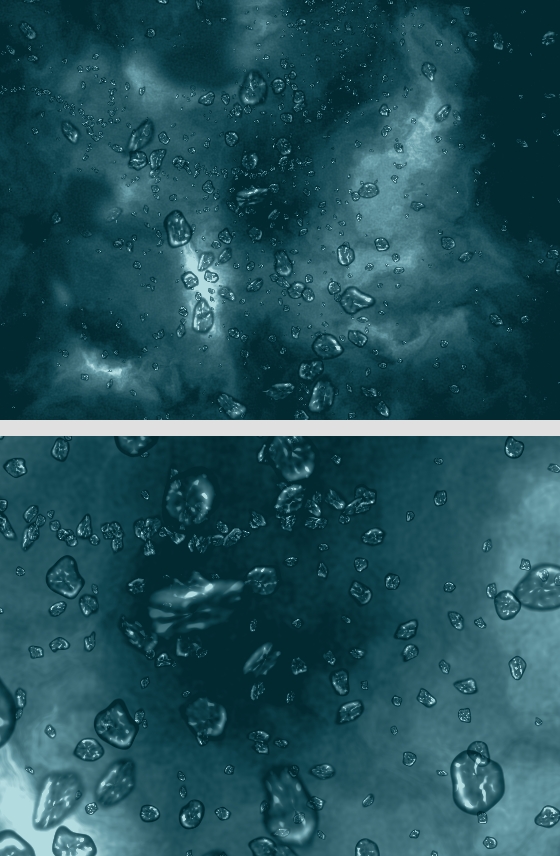
Top, the full canvas; bottom, a detail of the centre.
Write a WebGL 2 fragment shader that draws this texture.

```glsl
#version 300 es
precision highp float;
// Air bubbles rising through teal water under a stormy, broken light.
// Warped gradient noise and soft glows build the clouds; jittered grids and
// beaded curves scatter lens-like bubbles, from fine froth to blurred blobs.
uniform vec2 u_resolution;
out vec4 fragColor;

vec2 hash2(vec2 p) {
  p = vec2(dot(p, vec2(127.1, 311.7)), dot(p, vec2(269.5, 183.3)));
  return fract(sin(p) * 43758.5);
}

float gradientNoise(vec2 p) {
  vec2 i = floor(p), f = fract(p), u = f * f * f * (f * (f * 6.0 - 15.0) + 10.0);
  vec2 e = vec2(1.0, 0.0);
  float a = dot(hash2(i) * 2.0 - 1.0, f);
  float b = dot(hash2(i + e) * 2.0 - 1.0, f - e);
  float c = dot(hash2(i + e.yx) * 2.0 - 1.0, f - e.yx);
  float d = dot(hash2(i + 1.0) * 2.0 - 1.0, f - 1.0);
  return mix(mix(a, b, u.x), mix(c, d, u.x), u.y);
}

float fbm(vec2 p) {
  float sum = 0.0, amp = 0.6;
  for (int i = 0; i < 6; i++) {
    sum += amp * gradientNoise(p);
    p = mat2(1.6, 1.2, -1.2, 1.6) * p + 7.3;
    amp *= 0.56;
  }
  return sum;
}

float glow(vec2 p, vec2 centre, vec2 size) {
  vec2 d = (p - centre) / size;
  return exp(-dot(d, d));
}

// Brightness of the clouded water, 0 (deep) to 1 (lit)
float clouds(vec2 p) {
  vec2 warp = vec2(fbm(p * 3.0 + 2.0), fbm(p * 3.0 + 19.0));
  vec2 w = p + 0.16 * warp;
  float billow = fbm(p * 3.6 + warp * 1.3 + 5.0), wisps = fbm(p * 13.0 + warp * 3.0);
  float light = 0.75 * glow(w, vec2(0.48, 0.33), vec2(0.06, 0.17));
  light += 0.75 * glow(w, vec2(0.29, 0.11), vec2(0.15, 0.06));
  light += 0.45 * glow(w, vec2(0.35, 0.54), vec2(0.08, 0.05));
  light += 0.65 * glow(w, vec2(0.63, 1.0), vec2(0.05, 0.10));
  light += 0.38 * glow(w, vec2(0.32, 0.80), vec2(0.22, 0.06));
  light += 0.52 * glow(w, vec2(0.99, 0.68), vec2(0.10, 0.13));
  light += 0.36 * glow(w, vec2(1.12, 0.93), vec2(0.20, 0.10));
  light += 0.55 * glow(w, vec2(0.92, 0.20), vec2(0.16, 0.06));
  light += 0.32 * glow(w, vec2(0.95, 0.40), vec2(0.24, 0.15));
  float shade = 0.42 * glow(w, vec2(0.61, 0.53), vec2(0.15, 0.16));
  shade += 0.30 * glow(w, vec2(0.79, 0.76), vec2(0.12, 0.16));
  shade += 0.30 * glow(w, vec2(1.30, 0.62), vec2(0.23, 0.27));
  vec2 off = (p - vec2(0.64, 0.5)) / vec2(0.7, 0.6);
  float tone = 0.33 + 0.62 * billow + light * (1.0 + 1.6 * billow + 0.8 * wisps);
  return max(tone + 0.13 * wisps - shade - 0.30 * dot(off, off), -0.03);
}

// One bubble: wobbly outline, dark rim, lit crescent and refracted patches
float bubble(float tone, vec2 d, float r, vec2 seed, float blur) {
  if (dot(d, d) > 4.0 * r * r) return tone;
  float angle = seed.x * 6.283, c = cos(angle), s = sin(angle);
  vec2 q = mat2(c, -s, s, c) * d / r;
  q.y *= 1.0 + 0.8 * seed.y;
  vec2 k = q * 0.75 + seed * 40.0;
  q += 0.65 * vec2(gradientNoise(k), gradientNoise(k + 13.0));
  float l = length(q), edge = blur + 0.8 / (r * u_resolution.y);
  float mask = 1.0 - smoothstep(1.0 - edge, 1.0 + edge, l);
  vec2 dir = q / max(l, 0.01), sun = vec2(cos(angle + 0.9), sin(angle + 0.9));
  float soft = 0.15 + 0.4 * blur;
  float rim = exp(-pow((l - 0.93) / soft, 2.0));
  float arc = exp(-pow((l - 0.70) / soft, 2.0));
  float lit = arc * smoothstep(0.2, 0.95, abs(dot(dir, sun))) * (0.6 + 0.4 * dot(dir, sun));
  float patches = gradientNoise(k * 3.0 + 0.8 * dir) + 0.6 * gradientNoise(k * 6.5);
  float glints = smoothstep(0.14, 0.42, patches) * (1.0 - blur);
  float inside = mix(tone, 0.17, 0.45) - 0.30 * rim + 0.62 * lit;
  inside += (0.45 * glints + 0.32 * min(patches, 0.3)) * smoothstep(1.0, 0.7, l);
  return mix(tone, max(inside, -0.02), mask);
}

// Jittered grid of bubbles, densest around a focus
float scatter(float tone, vec2 p, float cell, float r, float blur, float base, vec2 focus, vec2 spread) {
  for (int k = 0; k < 9; k++) {
    vec2 id = floor(p / cell) + vec2(k % 3 - 1, k / 3 - 1);
    vec2 key = id + r * 900.0, pick = hash2(key + 31.0), seed = hash2(key + 57.0);
    vec2 centre = (id + 0.1 + 0.8 * hash2(key)) * cell;
    float chance = base + 0.75 * glow(centre, focus, spread);
    if (pick.x < chance)
      tone = bubble(tone, p - centre, r * mix(0.35, 1.0, pick.y * pick.y), seed, blur * seed.y * seed.y);
  }
  return tone;
}

// String of small beads along a bowed line
float chain(float tone, vec2 p, vec2 a, vec2 b, float bow, float count) {
  vec2 side = vec2(a.y - b.y, b.x - a.x);
  for (float i = 0.0; i < count; i++) {
    float t = i / count;
    vec2 seed = hash2(vec2(i, count)), jitter = (hash2(seed * 90.0) - 0.5) * 0.018;
    vec2 centre = mix(a, b, t) + side * bow * sin(t * 4.5) + jitter;
    tone = bubble(tone, p - centre, mix(0.005, 0.012, seed.y * seed.y), seed, 0.1);
  }
  return tone;
}

// Out-of-focus blob: dark body with one pale end
float blob(float tone, vec2 p, vec2 centre, vec2 size, vec2 paleEnd) {
  vec2 w = p + 0.04 * vec2(gradientNoise(p * 9.0), gradientNoise(p * 9.0 + 5.0));
  tone = mix(tone, 0.04, 0.9 * smoothstep(0.25, 0.75, glow(w, centre, size)));
  return tone + 0.38 * glow(w, centre + paleEnd, size * 0.42);
}

vec3 waterColour(float t) {
  vec3 c = mix(vec3(0.01, 0.16, 0.19), vec3(0.06, 0.27, 0.31), clamp(t * 5.0, 0.0, 1.0));
  c = mix(c, vec3(0.17, 0.36, 0.40), clamp(t * 5.0 - 1.0, 0.0, 1.0));
  c = mix(c, vec3(0.27, 0.46, 0.50), clamp(t * 5.0 - 2.0, 0.0, 1.0));
  c = mix(c, vec3(0.41, 0.62, 0.66), clamp(t * 5.0 - 3.0, 0.0, 1.0));
  return mix(c, vec3(0.70, 0.86, 0.88), clamp(t * 5.0 - 4.0, 0.0, 1.0));
}

void main() {
  vec2 p = gl_FragCoord.xy / u_resolution.y;
  float tone = clouds(p);
  // Fine froth, then larger and nearer bubbles
  tone = scatter(tone, p, 0.017, 0.0085, 0.2, 0.03, vec2(0.84, 0.96), vec2(0.13, 0.16));
  tone = scatter(tone, p, 0.030, 0.0110, 0.3, 0.09, vec2(0.62, 0.55), vec2(0.26, 0.45));
  tone = chain(tone, p, vec2(0.0, 0.78), vec2(0.26, 0.72), 0.08, 26.0);
  tone = chain(tone, p, vec2(0.21, 0.84), vec2(0.25, 0.62), 0.22, 22.0);
  tone = chain(tone, p, vec2(0.43, 0.61), vec2(0.73, 0.59), -0.06, 44.0);
  tone = scatter(tone, p, 0.058, 0.026, 0.4, 0.08, vec2(0.62, 0.50), vec2(0.30, 0.45));
  tone = scatter(tone, p, 0.080, 0.048, 0.25, 0.04, vec2(0.78, 0.25), vec2(0.15, 0.13));
  tone = scatter(tone, p, 0.190, 0.054, 0.3, 0.22, vec2(0.60, 0.40), vec2(0.30, 0.30));
  tone = blob(tone, p, vec2(0.49, 0.84), vec2(0.12, 0.07), vec2(0.09, 0.03));
  tone = blob(tone, p, vec2(0.21, 0.51), vec2(0.08, 0.09), vec2(0.05, -0.01));
  tone = blob(tone, p, vec2(0.13, 0.36), vec2(0.05, 0.07), vec2(0.01, -0.05));
  tone += 0.09 * gradientNoise(p * 190.0);
  fragColor = vec4(waterColour(tone), 1.0);
}
```
